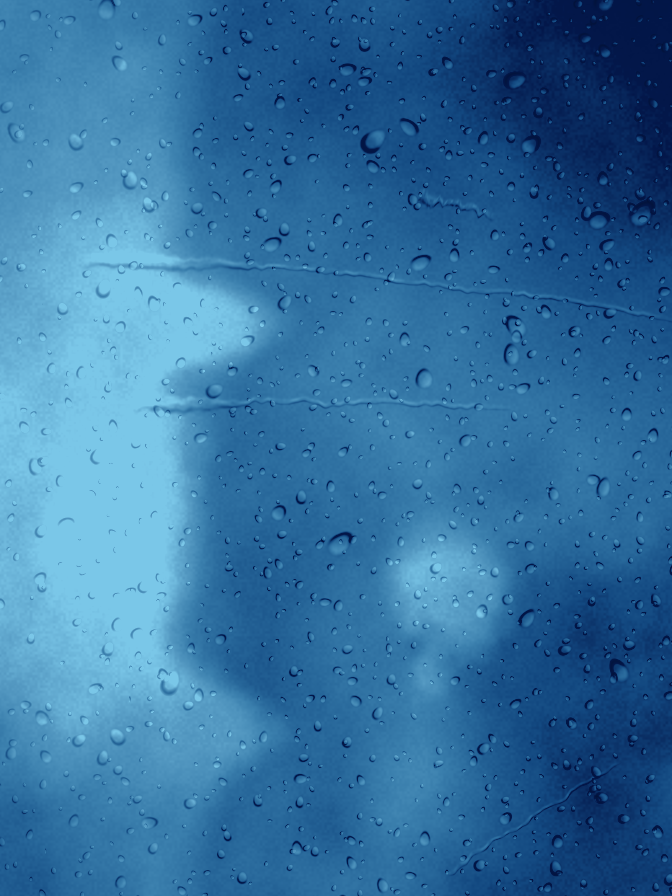
A Shadertoy shader for this texture:

```glsl
// Raindrops and wiped water trails on a window before a blurred blue sky.
// A scalar tone is built from soft cloud masses; drops and trails add relief
// to it, and a colour ramp finally turns the tone into blues.

const vec3 RAMP[6] = vec3[6](
    vec3(0.01, 0.09, 0.29), vec3(0.07, 0.28, 0.50), vec3(0.15, 0.40, 0.60),
    vec3(0.23, 0.50, 0.68), vec3(0.33, 0.60, 0.76), vec3(0.48, 0.78, 0.91));
const float BASE_TONE = 0.46;
const float CLOUD_NOISE = 0.34;
const float WISP_NOISE = 0.30;
const float GRAIN = 0.06;
const float RIM_DARK = 0.58;
const float LENS_LIGHT = 0.27;
const float TRAIL_RELIEF = 0.22;

float hash(vec2 p) {
    vec3 q = fract(p.xyx * vec3(0.1031, 0.1030, 0.0973));
    q += dot(q, q.yzx + 33.33);
    return fract((q.x + q.y) * q.z);
}

float noise(vec2 p) {
    vec2 i = floor(p), f = fract(p);
    f = f * f * (3.0 - 2.0 * f);
    return mix(mix(hash(i), hash(i + vec2(1, 0)), f.x),
               mix(hash(i + vec2(0, 1)), hash(i + vec2(1, 1)), f.x), f.y);
}

float fbm(vec2 p) {
    float sum = 0.0, amp = 0.5;
    for (int i = 0; i < 4; i++) {
        sum += amp * noise(p);
        p = mat2(1.6, 1.2, -1.2, 1.6) * p + 7.3;
        amp *= 0.5;
    }
    return sum;
}

// Soft elliptical mass of light or shade
float glow(vec2 uv, vec2 centre, vec2 size) {
    vec2 d = (uv - centre) / size;
    return exp(-dot(d, d));
}

float skyTone(vec2 uv) {
    float n = fbm(uv * vec2(3.0, 4.0) + 4.0) - 0.47;
    float fine = fbm(uv * vec2(8.0, 10.0) + 21.0) - 0.47;
    vec2 w = uv + vec2(n, fine) * 0.10;

    // Bright bank of cloud along the left side
    float edge = 0.27 + 0.11 * glow(uv, vec2(uv.x, 0.64), vec2(0.05))
                      + 0.09 * glow(uv, vec2(uv.x, 0.18), vec2(0.06));
    float bank = 1.0 - smoothstep(edge - 0.05, edge + 0.06, uv.x + fine * 0.14);
    float tone = BASE_TONE + bank * (0.22 + 0.36 * glow(uv, vec2(uv.x, 0.44), vec2(0.34)));

    // Bright cloud at the lower middle, with a tail below, and pale haze
    float cloud = glow(w, vec2(0.65, 0.33), vec2(0.10, 0.10)) + fine * 0.5;
    tone += 0.42 * smoothstep(0.25, 0.80, cloud);
    tone += 0.26 * glow(w, vec2(0.60, 0.16), vec2(0.10, 0.17));
    tone += 0.17 * glow(w, vec2(0.83, 0.49), vec2(0.20, 0.10));
    tone += 0.13 * glow(uv, vec2(0.50, 0.58), vec2(0.24, 0.17));

    // Dark corners and hollows
    tone -= 0.54 * glow(w, vec2(1.05, 1.05), vec2(0.55, 0.36));
    tone -= 0.10 * glow(uv, vec2(0.50, 0.84), vec2(0.28, 0.14));
    tone -= 0.30 * glow(w, vec2(0.98, 0.06), vec2(0.32, 0.28));
    tone -= 0.30 * glow(w, vec2(0.00, 0.00), vec2(0.26, 0.20));
    tone -= 0.15 * glow(w, vec2(0.40, 0.27), vec2(0.09, 0.09));
    tone -= 0.11 * (1.0 - smoothstep(0.0, 0.14, uv.x));
    return tone + n * CLOUD_NOISE + fine * WISP_NOISE;
}

// One layer of scattered drops: returns the relief they add to the tone
float drops(vec2 p, float cell, float minR, float maxR, float share, float seed) {
    vec2 g = mat2(0.94, 0.34, -0.34, 0.94) * p / cell;
    float relief = 0.0;
    for (int k = 0; k < 9; k++) {
        vec2 id = floor(g) + vec2(k % 3 - 1, k / 3 - 1);
        vec2 key = id + seed + 90.0;
        if (hash(key) > share) continue;
        vec2 centre = id + 0.08 + 0.84 * vec2(hash(key + 11.7), hash(key + 27.1));
        float size = hash(key + 41.3);
        float r = mix(minR, maxR, size * size);
        vec2 q = mat2(0.94, -0.34, 0.34, 0.94) * (g - centre) * cell / r;

        // Tilted egg outline
        float tilt = (hash(key + 63.9) - 0.35) * 2.4;
        float c = cos(tilt), s = sin(tilt);
        vec2 e = mat2(c, s, -s, c) * q;
        e *= vec2(1.18 + 0.18 * e.y, mix(0.74, 1.0, hash(key + 77.7)));
        float d = length(e);
        float soft = 0.10 + 0.7 / (r * iResolution.x);
        float inside = 1.0 - smoothstep(1.0 - soft, 1.0 + soft, d);

        // Dark crescent on one side, refracted light on the other
        float turn = 2.7 + (hash(key + 88.2) - 0.5) * 4.0;
        float side = dot(q, vec2(cos(turn), sin(turn)));
        float rim = smoothstep(0.5, 0.95, d) * (0.32 + 0.68 * smoothstep(-0.2, 0.8, side));
        float lens = smoothstep(0.45, -0.6, side) * (1.0 - 0.5 * smoothstep(0.7, 1.0, d));
        relief += inside * (LENS_LIGHT * lens - RIM_DARK * rim);
    }
    return relief;
}

// Wobbling water trail from a to b, thick at its head, sagging in the middle
float trail(vec2 p, vec2 a, vec2 b, float sag, float head, float tail) {
    vec2 axis = normalize(b - a);
    float along = dot(p - a, axis) / length(b - a);
    float off = dot(p - a, vec2(-axis.y, axis.x)) - sag * 4.0 * along * (1.0 - along);
    off += (noise(vec2(along * 18.0, head * 900.0)) - 0.5) * 0.009;
    off += (noise(vec2(p.x * 95.0, 3.0)) - 0.5) * 0.004;
    float width = mix(head, tail, smoothstep(0.14, 0.32, along));
    float s = off / width;
    float ends = smoothstep(0.0, 0.06, along) * (1.0 - smoothstep(0.85, 1.0, along));
    float broken = 0.15 + 1.1 * noise(vec2(along * 45.0, off * 150.0));
    float lit = exp(-2.0 * (s - 0.2) * (s - 0.2));
    float dark = exp(-6.0 * (s + 1.0) * (s + 1.0));
    return TRAIL_RELIEF * ends * broken * (0.9 * lit - 1.2 * dark);
}

vec3 ramp(float tone) {
    vec3 colour = RAMP[0];
    for (int i = 1; i < 6; i++)
        colour = mix(colour, RAMP[i], clamp(tone * 5.0 - float(i - 1), 0.0, 1.0));
    return colour * (1.0 + 0.4 * clamp(tone, -0.8, 0.0));
}

void mainImage(out vec4 fragColor, in vec2 fragCoord) {
    vec2 uv = fragCoord / iResolution.xy;
    vec2 p = fragCoord / iResolution.x;
    float tone = skyTone(uv);

    // Drops: fine ones crowd the right, the left is paler and sparser
    float right = smoothstep(0.0, 0.45, uv.x);
    float relief = drops(p, 0.115, 0.010, 0.018, 0.38, 5.0);
    relief += drops(p, 0.046, 0.0055, 0.0100, 0.58, 140.0);
    relief += drops(p, 0.025, 0.0028, 0.0052, mix(0.22, 0.62, right), 310.0);
    tone += clamp(relief, -0.60, 0.32) * mix(0.65, 1.0, right);

    // Wiped trails
    tone += trail(p, vec2(0.11, 0.952), vec2(1.08, 0.845), 0.017, 0.0100, 0.0036);
    tone += trail(p, vec2(0.19, 0.736), vec2(0.78, 0.728), 0.004, 0.0120, 0.0040);
    tone += trail(p, vec2(0.62, 1.042), vec2(0.74, 1.008), 0.003, 0.0090, 0.0050);
    tone += 0.9 * trail(p, vec2(0.66, 0.030), vec2(0.93, 0.200), 0.004, 0.0035, 0.0025);

    tone += (noise(p * 260.0) - 0.5) * GRAIN;
    fragColor = vec4(ramp(tone), 1.0);
}
```
